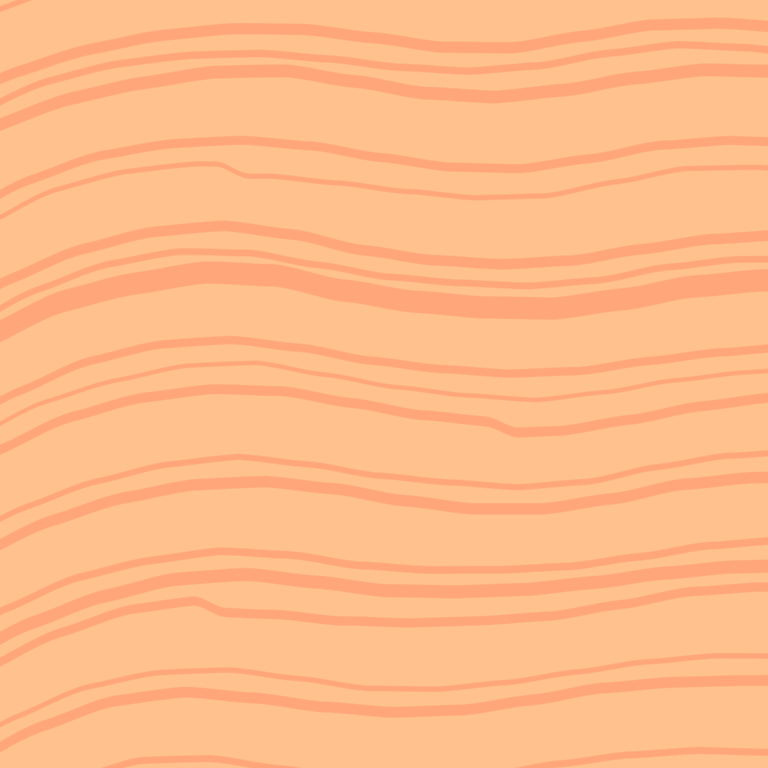
A three.js fragment shader for this texture:

```glsl
// Flat wood grain: wavy horizontal streaks of varied thickness on pale peach timber.
varying vec2 vUv;

#define TIMBER vec3(1.0, 0.76, 0.56)
#define STREAK vec3(1.0, 0.65, 0.48)
#define LINES 19
#define WIDE_LINE 11.0      // index of the single broad streak
#define WIDE_WIDTH 0.029
#define THIN_WIDTH 0.0055
#define THICK_WIDTH 0.0175
#define SCATTER 1.1         // uneven spacing, in line gaps
#define KNOTS 11.0          // straight stretches across the canvas
#define WAVE 0.05           // height of the shared waves
#define RISE 0.04           // climb at the left edge
#define EDGE 0.0013         // half width of the soft edge

vec2 gradientAt(vec2 cell) {
  float angle = 6.2832 * fract(sin(dot(cell, vec2(127.1, 311.7))) * 43758.55);
  return vec2(cos(angle), sin(angle));
}

float gradientNoise(vec2 p) {
  vec2 cell = floor(p);
  vec2 f = p - cell;
  vec2 u = f * f * f * (f * (f * 6.0 - 15.0) + 10.0);
  vec2 e = vec2(1.0, 0.0);
  float low = mix(dot(gradientAt(cell), f),
                  dot(gradientAt(cell + e.xy), f - e.xy), u.x);
  float high = mix(dot(gradientAt(cell + e.yx), f - e.yx),
                   dot(gradientAt(cell + e.xx), f - e.xx), u.x);
  return mix(low, high, u.y);
}

// Shared sweep and waves, plus a little wander for each line.
float waveHeight(float x, float base, float id) {
  float sweep = 0.012 * cos(8.5 * (x - 0.2));
  float shared = WAVE * gradientNoise(vec2(x * 2.4 + 3.7, base * 1.6 + 5.2));
  float wander = 0.009 * gradientNoise(vec2(x * 4.0, id * 7.31 + 0.4));
  return sweep + shared + wander;
}

// Joins the knots with nearly straight stretches and softened corners.
float strokeHeight(float x, float base, float id) {
  float shift = fract(id * 0.37);
  float k = x * KNOTS + shift;
  float f = fract(k);
  float left = (floor(k) - shift) / KNOTS;
  float blend = mix(f, smoothstep(0.0, 1.0, f), 0.45);
  return mix(waveHeight(left, base, id),
             waveHeight(left + 1.0 / KNOTS, base, id), blend);
}

// A short drop that slowly recovers.
float ledge(float x, float id) {
  float d = x - 0.2 - 0.45 * fract(id * 0.37);
  return 0.016 * smoothstep(0.0, 0.045, d) * exp(-2.5 * max(d, 0.0));
}

void main() {
  float ink = 0.0;
  float climb = RISE * exp(-8.0 * vUv.x);

  for (int i = -2; i < LINES + 2; i++) {
    float id = float(i);

    // Spacing falls into close pairs and wide gaps.
    float place = fract(id * 0.618);
    float weight = fract(id * 0.4142 + 0.3);
    float base = (id + 0.5 + SCATTER * (place - 0.5)) / float(LINES);
    float width = mix(THIN_WIDTH, THICK_WIDTH, weight);
    if (abs(id - WIDE_LINE) < 0.5) width = WIDE_WIDTH;

    // Only lighter lines with room below them have a ledge.
    float hasLedge = step(0.65, place) * step(weight, 0.62);
    float y = base - climb + strokeHeight(vUv.x, base, id)
            - hasLedge * ledge(vUv.x, id);

    float d = abs(vUv.y - y) - 0.5 * width;
    ink = max(ink, 1.0 - smoothstep(-EDGE, EDGE, d));
  }

  gl_FragColor = vec4(mix(TIMBER, STREAK, ink), 1.0);
}
```
